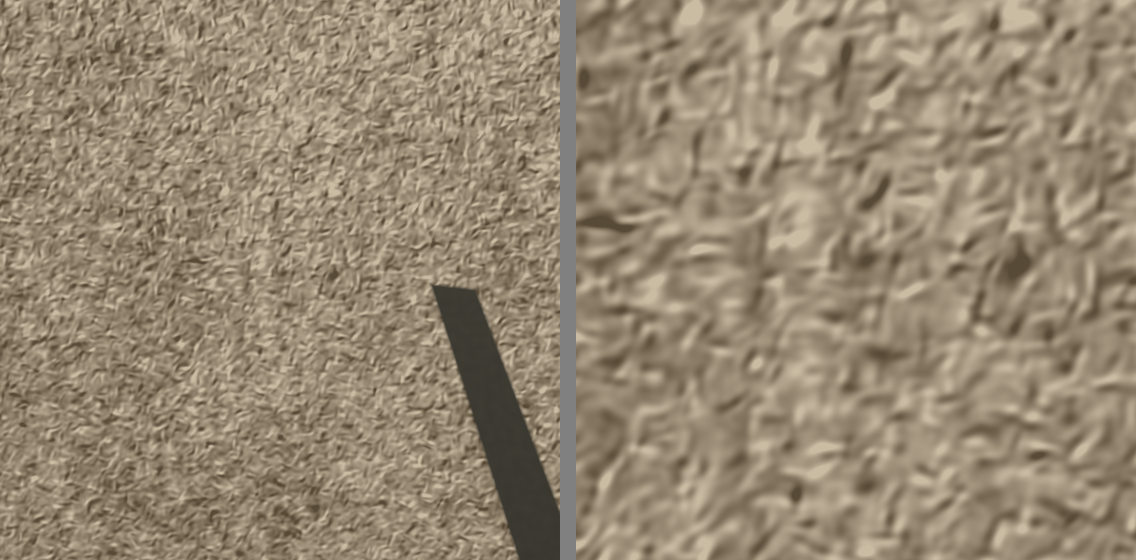
Left: the whole. Right: its middle third, enlarged.
This texture is drawn by a WebGL 1 fragment shader. Its source:

```glsl
precision highp float;
// Beige short-pile carpet with slanting flecked tufts and a flat dark bar lying on it.

uniform vec2 u_resolution;

// Colours
const vec3 PILE_SHADOW = vec3(0.420, 0.365, 0.285);
const vec3 PILE_LIGHT = vec3(0.730, 0.672, 0.580);
const vec3 BAR_COLOUR = vec3(0.236, 0.226, 0.194);

// Pile
const float CELLS = 56.0;           // strand cells across the canvas
const int STRANDS_PER_CELL = 3;
const float STRAND_FREQUENCY = 6.0; // ridges across a strand, radians per cell
const float STRAND_CONTRAST = 0.37;
const float FINE_CONTRAST = 0.36;
const float TUFT_CONTRAST = 0.42;
const float BLOTCH_CONTRAST = 0.24;
const float MEAN_TONE = 0.55;
const float ANGLE_JITTER = 1.7;
const float CURL = 0.004;

// Bar corners and edge
const vec2 BAR_TOP_LEFT = vec2(0.771, 0.491);
const vec2 BAR_TOP_RIGHT = vec2(0.848, 0.482);
const vec2 BAR_LOW_LEFT = vec2(0.928, 0.0);
const vec2 BAR_LOW_RIGHT = vec2(1.0, 0.083);
const float EDGE_SOFTNESS = 0.0022;
const float SHADOW_WIDTH = 0.006;

const float TAU = 6.28319;

vec3 hash3(vec2 p) {
  vec3 q = fract(p.xyx * vec3(0.1031, 0.1030, 0.0973));
  q += dot(q, q.yxz + 33.33);
  return fract((q.xxy + q.yzz) * q.zyx);
}

float cornerSlope(vec2 cell, vec2 offset) {
  float angle = TAU * hash3(cell).x;
  return dot(vec2(cos(angle), sin(angle)), offset);
}

float gradientNoise(vec2 p) {
  vec2 i = floor(p), f = fract(p);
  vec2 w = f * f * f * (f * (f * 6.0 - 15.0) + 10.0);
  vec2 e = vec2(1.0, 0.0);
  float low = mix(cornerSlope(i, f), cornerSlope(i + e, f - e), w.x);
  float high = mix(cornerSlope(i + e.yx, f - e.yx), cornerSlope(i + 1.0, f - 1.0), w.x);
  return mix(low, high, w.y);
}

// Sum of short rippled flecks, uneven in strength, over the neighbouring cells
float strandField(vec2 p, float lean) {
  vec2 home = floor(p);
  float sum = 0.0;
  for (int y = -1; y <= 1; y++) {
    for (int x = -1; x <= 1; x++) {
      vec2 cell = home + vec2(float(x), float(y));
      for (int k = 0; k < STRANDS_PER_CELL; k++) {
        vec2 seed = cell + 71.0 * float(k + 1);
        vec3 place = hash3(seed);
        vec3 style = hash3(seed + 307.0);
        vec2 d = p - cell - place.xy;
        float angle = lean + ANGLE_JITTER * (place.z - 0.5);
        float c = cos(angle), s = sin(angle);
        float along = dot(d, vec2(c, s));
        float across = dot(d, vec2(-s, c));
        float window = max(0.0, 1.0 - dot(d, d));
        float frequency = STRAND_FREQUENCY * mix(0.6, 1.4, style.z);
        float ripple = cos(frequency * across + TAU * style.x);
        float strength = mix(0.3, 1.8, style.y);
        sum += strength * window * window * ripple
             * exp(-2.2 * along * along - 9.0 * across * across);
      }
    }
  }
  return sum;
}

// Signed distance to the line a-b, positive on its right
float lineDistance(vec2 p, vec2 a, vec2 b) {
  vec2 d = normalize(b - a);
  return dot(p - a, vec2(d.y, -d.x));
}

float barDistance(vec2 p) {
  float left = lineDistance(p, BAR_TOP_LEFT, BAR_LOW_LEFT);
  float right = lineDistance(p, BAR_LOW_RIGHT, BAR_TOP_RIGHT);
  float top = lineDistance(p, BAR_TOP_RIGHT, BAR_TOP_LEFT);
  return max(max(left, right), top);
}

vec3 carpet(vec2 uv) {
  // Fibre direction: steeper towards the top, wandering slowly
  float lean = mix(0.4, 0.9, uv.y) + 0.6 * gradientNoise(uv * 9.0 + 13.0);
  vec2 curl = vec2(gradientNoise(uv * 38.0 + 5.0), gradientNoise(uv * 38.0 + 91.0));
  vec2 p = uv + CURL * curl;

  // Broad patches, clumped tufts, flecks and grain
  float blotch = gradientNoise(uv * 5.0 + 40.0) + gradientNoise(uv * 15.0 + 60.0);
  float tufts = gradientNoise(p * 33.0 + 7.0) + 0.8 * gradientNoise(p.yx * 58.0 + 33.0);
  float lighting = 0.16 * (uv.y - 0.5) + 0.14 * (smoothstep(0.0, 0.5, uv.x) - 0.75);
  float tone = MEAN_TONE + lighting + BLOTCH_CONTRAST * blotch + TUFT_CONTRAST * tufts;
  tone += mix(0.85, 1.08, uv.y) * STRAND_CONTRAST * strandField(p * CELLS, lean);
  tone += FINE_CONTRAST * gradientNoise(p * 105.0 + 20.0);
  return mix(PILE_SHADOW, PILE_LIGHT, clamp(tone, -0.25, 1.2));
}

void main() {
  vec2 uv = gl_FragCoord.xy / u_resolution;
  vec3 colour = carpet(uv);

  // Bar with a thin contact shadow
  float d = barDistance(uv);
  colour *= 1.0 - 0.25 * (1.0 - smoothstep(0.0, SHADOW_WIDTH, d));
  vec3 bar = BAR_COLOUR * (1.0 + 0.06 * gradientNoise(uv * 60.0) + 0.1 * (uv.y - 0.25));
  colour = mix(bar, colour, smoothstep(-EDGE_SOFTNESS, EDGE_SOFTNESS, d));
  gl_FragColor = vec4(colour, 1.0);
}
```
